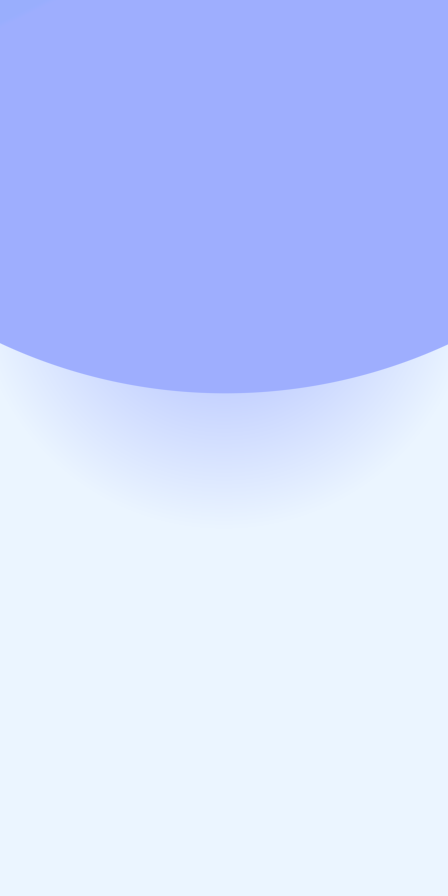
Give the GLSL for this background, as a Shadertoy shader.

```glsl
// A large periwinkle disc hangs from the top over a pale sky, with a soft
// radial glow spilling out below its rim and a faint tint in the top corner.
// Built from circle and line distances, in units of the canvas width.

const vec3 SKY_COLOR    = vec3(0.922, 0.961, 1.000);
const vec3 GLOW_COLOR   = vec3(0.655, 0.715, 1.000);
const vec3 DISC_COLOR   = vec3(0.620, 0.684, 0.998);
const vec3 CORNER_COLOR = vec3(0.600, 0.682, 0.994);

// Signed distance to a circle, negative inside
float circleDistance(vec2 p, vec2 center, float radius) {
    return length(p - center) - radius;
}

// Signed distance to a line, negative on the side of the origin
float lineDistance(vec2 p, vec2 normal, float offset) {
    return dot(p, normalize(normal)) - offset;
}

// Coverage of a shape whose edge blurs over the given width
float coverage(float dist, float width) {
    return 1.0 - smoothstep(-0.5 * width, 0.5 * width, dist);
}

// Glow that falls evenly from one at the center to zero at the radius
float radialGlow(vec2 p, vec2 center, float radius) {
    return clamp(-circleDistance(p, center, radius) / radius, 0.0, 1.0);
}

void mainImage(out vec4 fragColor, in vec2 fragCoord) {
    vec2 p = fragCoord / iResolution.x;
    float pixel = 1.0 / iResolution.x;
    float top = iResolution.y / iResolution.x;

    // Sky and glow
    float glow = radialGlow(p, vec2(0.5, top - 0.625), 0.56);
    vec3 color = mix(SKY_COLOR, GLOW_COLOR, glow);

    // Disc with a faint tint cut across its upper left corner
    vec2 fromCorner = vec2(p.x, top - p.y);
    float cornerEdge = lineDistance(fromCorner, vec2(0.44, 0.90), 0.0515);
    vec3 discColor = mix(DISC_COLOR, CORNER_COLOR, coverage(cornerEdge, 0.015));
    float disc = circleDistance(p, vec2(0.503, top + 0.307), 1.185);
    color = mix(color, discColor, coverage(disc, 1.5 * pixel));

    fragColor = vec4(color, 1.0);
}
```
